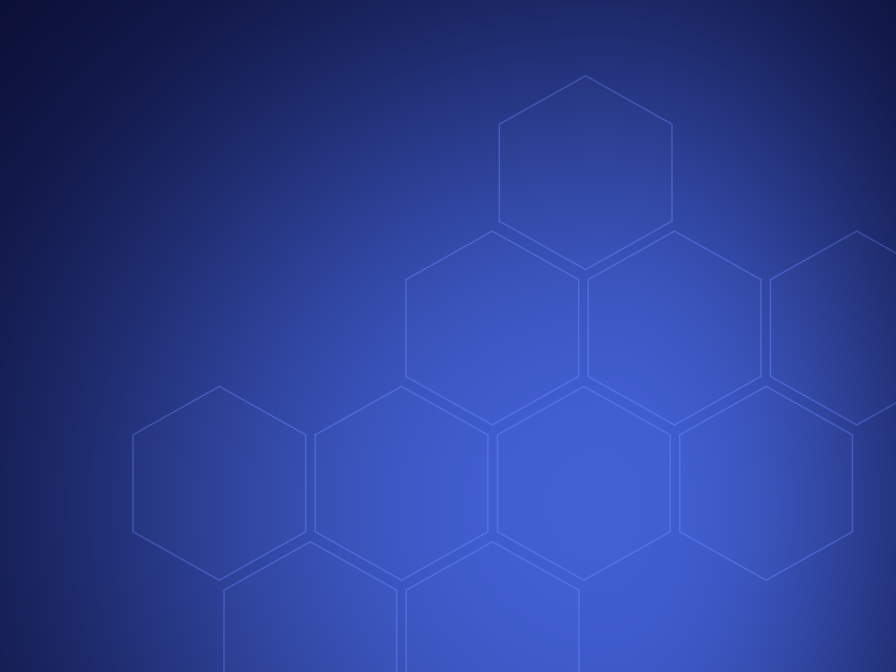
This background is drawn by a WebGL 2 fragment shader. Its source:

```glsl
#version 300 es
precision highp float;
// A deep blue field with a soft off-centre glow, overlaid with thin hexagon outlines.
// The glow is a steep radial falloff; the hexagons are staggered rows of a
// repeated distance function, each row limited to a run of cells.

uniform vec2 u_resolution;
out vec4 fragColor;

const vec3 NIGHT = vec3(0.035, 0.045, 0.185);
const vec3 GLOW = vec3(0.255, 0.37, 0.82);
const vec3 LINE = vec3(0.38, 0.51, 0.97);

// Lengths are fractions of the canvas height.
const float PITCH = 0.2712;
const float ROW_STEP = 0.2311;
const float TOP_ROW = 0.743;
const float APOTHEM = 0.1285;
const float SQUASH = 0.972;
const float HALF_LINE = 0.0011;

// Signed distance to a hexagon with a vertex at the top.
float hexagon(vec2 p, float apothem) {
    vec2 q = abs(p) / vec2(1.0, SQUASH);
    return max(q.x, dot(q, vec2(0.5, 0.8660))) - apothem;
}

// Distance to the nearest cell in a horizontal run of hexagons.
float hexRow(vec2 p, vec2 first, float count) {
    vec2 local = p - first;
    float cell = clamp(round(local.x / PITCH), 0.0, count - 1.0);
    return hexagon(local - vec2(cell * PITCH, 0.0), APOTHEM);
}

// Glow strength, narrower on the right and above.
float glowAt(vec2 p, vec2 centre) {
    vec2 d = p - centre;
    d.x *= d.x > 0.0 ? 1.6 : 1.0;
    d.y *= d.y > 0.0 ? 1.1 : 1.0;
    return exp(-1.75 * pow(length(d), 2.5));
}

// Antialiased coverage of a thin outline.
float outline(float dist, float halfWidth, float pixel) {
    return clamp((halfWidth - abs(dist)) / pixel + 0.5, 0.0, 1.0);
}

void main() {
    vec2 p = gl_FragCoord.xy / u_resolution.y;
    float pixel = 1.0 / u_resolution.y;

    // Background glow
    float light = glowAt(p, vec2(0.9, 0.25));
    vec3 color = mix(NIGHT, GLOW, light);

    // Hexagon rows from the top down: first centre and number of cells
    float starts[4] = float[4](0.8715, 0.7326, 0.3264, 0.4618);
    float counts[4] = float[4](1.0, 3.0, 4.0, 2.0);
    float stroke = 0.0;
    float inside = 0.0;
    for (int i = 0; i < 4; i++) {
        vec2 first = vec2(starts[i], TOP_ROW - float(i) * ROW_STEP);
        float dist = hexRow(p, first, counts[i]);
        stroke = max(stroke, outline(dist, HALF_LINE, pixel));
        inside = max(inside, clamp(0.5 - dist / pixel, 0.0, 1.0));
    }

    // Faint fill, then lines that dim away from the glow
    color += 0.006 * inside;
    color = mix(color, LINE, stroke * mix(0.25, 0.55, light));
    fragColor = vec4(color, 1.0);
}
```
